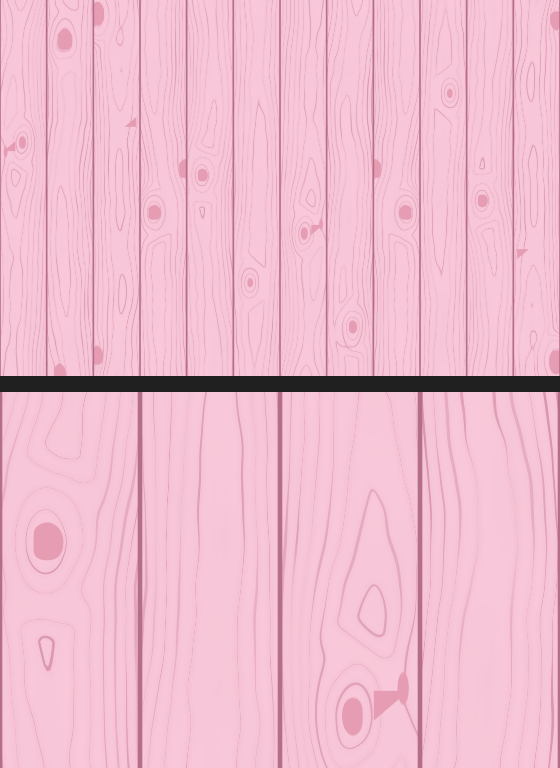
Top, the full canvas; bottom, a detail of the centre.
Give the GLSL for this texture, as a WebGL 1 fragment shader.

```glsl
precision highp float;
// Twelve pink wooden boards with flowing grain, ringed knots and dark seams.
uniform vec2 u_resolution;

float hash(vec2 p) {
  return fract(sin(dot(p, vec2(127.1, 311.7))) * 43758.5453);
}

float noise(vec2 p) {
  vec2 i = floor(p), f = fract(p);
  f = f * f * (3.0 - 2.0 * f);
  return mix(mix(hash(i), hash(i + vec2(1.0, 0.0)), f.x),
             mix(hash(i + vec2(0.0, 1.0)), hash(i + 1.0), f.x), f.y);
}

// Height field whose whole-number contours are the grain lines;
// knot holds a centre and radii, sideKnot a centre.
float grain(vec2 p, float seed, vec4 knot, vec2 sideKnot) {
  float spine = 0.25 + 0.5 * noise(vec2(seed * 7.3, p.y * 0.5));
  float h = sqrt(pow(p.x - spine, 2.0) + 0.002);
  float field = 4.5 * h + 8.0 * h * h
    + 3.0 * noise(vec2(seed * 3.7 + 20.0, p.y * 0.42))
    + 1.1 * noise(vec2(p.x * 3.0 + seed * 9.0, p.y * 1.1))
    + 0.25 * noise(vec2(p.x * 5.0 + seed * 5.0, p.y * 4.0));
  vec2 q = (p - sideKnot) / vec2(0.25, 0.4);
  field += 1.3 * exp(-dot(q, q));
  float ring = length((p - knot.xy) / (knot.zw + vec2(0.24, 0.42)));
  float rings = 4.0 * ring + 0.7 * noise(p * vec2(5.0, 3.0) + seed);
  return mix(rings, field, smoothstep(0.65, 1.3, ring));
}

// Filled ellipse with a slightly uneven outline
float ellipse(vec2 p, vec2 radius, float soft) {
  float wobble = 0.2 * (noise(p * 9.0 + 40.0) - 0.5);
  float d = (length(p / radius) - 1.0 + wobble) * min(radius.x, radius.y);
  return 1.0 - smoothstep(-soft, soft, d);
}

// Small triangular chip, rising to the right from its tip at the origin
float chip(vec2 p, float soft) {
  float d = max(max(-p.y, p.x - 0.25), (p.y - 0.85 * p.x) * 0.76);
  return 1.0 - smoothstep(-soft, soft, d);
}

void main() {
  // One unit is one board width
  vec2 p = gl_FragCoord.xy / u_resolution.x * 12.0;
  float boardHeight = 12.0 * u_resolution.y / u_resolution.x;
  float soft = 8.0 / u_resolution.x;
  float board = floor(p.x);
  float seamDistance = abs(p.x - floor(p.x + 0.5));
  p.x = fract(p.x);

  // Later boards reuse earlier designs, mirrored or turned over
  float design = board;
  if (board > 5.5) {
    design = board < 6.5 ? 0.0 : board < 7.5 ? 6.0 : board < 8.5 ? 3.0
           : board < 9.5 ? 5.0 : board < 10.5 ? 4.0 : 2.0;
    if (design != 6.0 && design != 4.0) p.x = 1.0 - p.x;
    if (design != 6.0 && design != 3.0) p.y = boardHeight - p.y;
  }

  // Knots of each design
  vec4 knot = vec4(0.56, 1.05, 0.09, 0.14);
  vec2 sideKnot = vec2(-9.0);
  vec2 chipTip = vec2(-9.0);
  if (design < 0.5) {
    knot = vec4(0.48, 5.0, 0.075, 0.14);
    sideKnot = vec2(0.12, 4.8);
    chipTip = vec2(0.08, 4.82);
  } else if (design < 1.5) {
    knot = vec4(0.39, 7.2, 0.16, 0.23);
    sideKnot = vec2(0.28, 0.05);
  } else if (design < 2.5) {
    knot = vec4(0.08, 7.75, 0.15, 0.26);
    sideKnot = vec2(0.08, 0.43);
    chipTip = vec2(0.67, 5.34);
  } else if (design < 3.5) {
    knot = vec4(0.31, 3.5, 0.14, 0.16);
    sideKnot = vec2(0.96, 4.43);
  } else if (design < 4.5) {
    knot = vec4(0.34, 4.3, 0.11, 0.14);
  } else if (design < 5.5) {
    knot = vec4(0.36, 2.0, 0.06, 0.1);
  }

  // Distance to the nearest contour, from the field and its slope
  float field = grain(p, design, knot, sideKnot);
  vec2 slope = vec2(grain(p + vec2(0.01, 0.0), design, knot, sideKnot),
                    grain(p + vec2(0.0, 0.01), design, knot, sideKnot)) - field;
  float level = floor(field + 0.5);
  float lineDistance = abs(field - level) / max(length(slope) * 100.0, 1.5);

  // Each line swells, thins and fades along its length
  float swell = noise(vec2(level * 5.0 + design, p.y * 1.3));
  float fade = smoothstep(0.1, 0.45, noise(vec2(level * 3.7 + design * 11.0, p.y * 0.7)));
  float strength = (0.4 + 0.55 * hash(vec2(level, design))) * mix(0.25, 1.0, fade);
  float width = 0.011 * swell * swell;
  float line = 1.0 - smoothstep(width - soft * 0.8, width + soft, lineDistance);
  float halo = 1.0 - smoothstep(0.0, 0.06, lineDistance);

  // Wood, grain, knots and seams
  vec3 color = vec3(0.974, 0.785, 0.855) - 0.008 * noise(p * vec2(6.0, 1.5) + design);
  color = mix(color, vec3(0.94, 0.72, 0.79), halo * 0.3);
  color = mix(color, vec3(0.84, 0.57, 0.67), line * strength);

  vec2 sideRadius = design < 0.5 ? vec2(0.04, 0.12) : vec2(0.13, 0.2);
  float marks = ellipse(p - knot.xy, knot.zw, soft);
  marks = max(marks, ellipse(p - sideKnot, sideRadius, soft));
  marks = max(marks, chip(p - chipTip, soft));
  color = mix(color, vec3(0.90, 0.61, 0.70), marks);

  float seam = 1.0 - smoothstep(0.016 - soft, 0.016 + soft * 1.2, seamDistance);
  color = mix(color, vec3(0.71, 0.43, 0.53), seam);
  gl_FragColor = vec4(color, 1.0);
}
```
